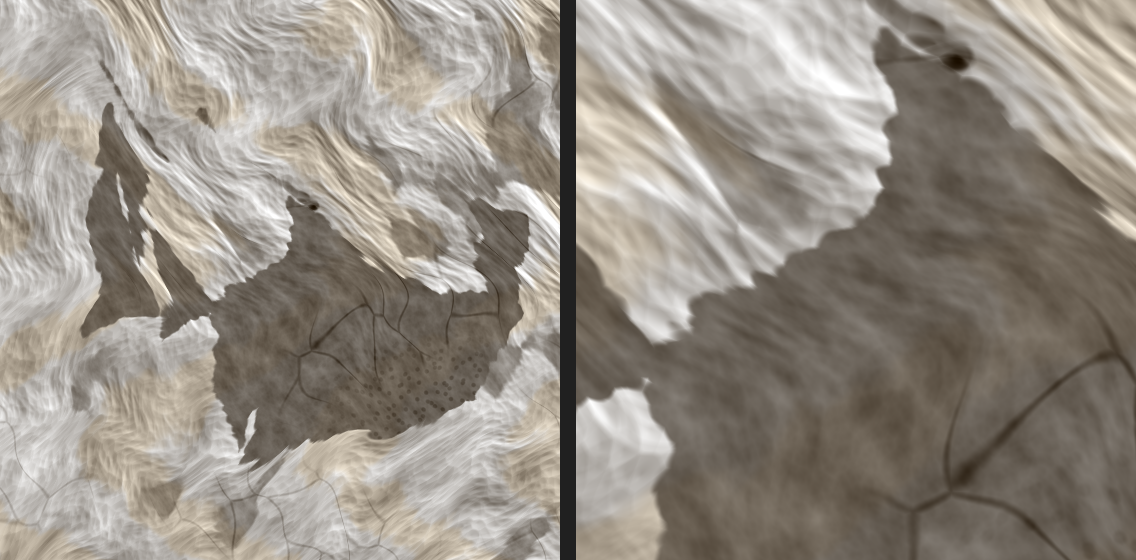
Left, the full canvas; right, a detail of the centre.
This texture is drawn by a WebGL 2 fragment shader. Its source:

```glsl
#version 300 es
precision highp float;
// Weathered pale rock face with folded strata, cracks and shaded hollows.

#define STRATA_SCALE vec2(5.0, 11.0)
#define FOLD_AMOUNT 0.035
#define ROCK_TONE 0.715
#define HEIGHT_CONTRAST 0.5
#define RELIEF 2.3
#define HOLLOW_TONE 0.385
#define POCKET_TONE 0.51
#define POCKET_COUNT 14
#define LIGHT_STEP vec2(0.0024, 0.0032)
#define EDGE 0.003

uniform vec2 u_resolution;
out vec4 fragColor;

vec2 hash2(vec2 p) {
    vec3 q = fract(p.xyx * vec3(0.1031, 0.1030, 0.0973));
    q += dot(q, q.yzx + 33.33);
    return fract((q.xx + q.yz) * q.zy);
}

// Cellular noise: distances to the nearest and second nearest point.
vec2 cells(vec2 p) {
    vec2 base = floor(p), f = p - base, nearest = vec2(9.0);
    for (int y = -1; y <= 1; y++)
        for (int x = -1; x <= 1; x++) {
            vec2 o = vec2(x, y);
            vec2 r = o + hash2(base + o) - f;
            float d = dot(r, r);
            nearest = d < nearest.x ? vec2(d, nearest.x) : vec2(nearest.x, min(d, nearest.y));
        }
    return sqrt(nearest);
}

float layeredCells(vec2 p) {
    float sum = 0.0, weight = 0.5;
    for (int i = 0; i < 4; i++) {
        sum += weight * cells(p).x;
        p = p * 2.03 + 7.1;
        weight *= 0.55;
    }
    return sum;
}

// Layered sines that bend the plane.
vec2 swirl(vec2 p, float amount) {
    float freq = 9.0;
    for (int i = 0; i < 4; i++) {
        p += amount * sin(freq * p.yx + vec2(1.3, 4.1) * float(i + 1));
        freq *= 1.8;
        amount *= 0.58;
    }
    return p;
}

vec2 turn(vec2 p, float a) {
    return vec2(cos(a) * p.x + sin(a) * p.y, cos(a) * p.y - sin(a) * p.x);
}

float strata(vec2 p, float angle) {
    return layeredCells(turn(p, angle) * STRATA_SCALE + angle * 10.0);
}

// Share of the upper right and the lower strata at a place.
vec2 regions(vec2 p) {
    float right = smoothstep(0.15, 0.35, p.x + 0.3 * (p.y - 0.6));
    float low = (1.0 - smoothstep(0.24, 0.4, p.y)) * smoothstep(0.2, 0.38, p.x);
    return vec2(right, low);
}

float rockHeight(vec2 p, vec2 region) {
    vec2 q = swirl(p, FOLD_AMOUNT);
    return mix(mix(strata(q, 1.2), strata(q, 2.25), region.x), strata(q, 0.7), region.y);
}

float segment(vec2 p, vec2 a, vec2 b) {
    vec2 v = b - a;
    return length(p - a - v * clamp(dot(p - a, v) / dot(v, v), 0.0, 1.0));
}

float cross2(vec2 a, vec2 b) { return a.x * b.y - a.y * b.x; }

float triangle(vec2 p, vec2 a, vec2 b, vec2 c) {
    float d = min(segment(p, a, b), min(segment(p, b, c), segment(p, c, a)));
    vec3 side = vec3(cross2(b - a, p - a), cross2(c - b, p - b), cross2(a - c, p - c));
    side *= sign(cross2(b - a, c - a));
    return min(side.x, min(side.y, side.z)) > 0.0 ? -d : d;
}

float deepHollows(vec2 p) {
    float d = triangle(p, vec2(0.53, 0.65), vec2(0.86, 0.27), vec2(0.42, 0.18));
    d = min(d, triangle(p, vec2(0.36, 0.48), vec2(0.55, 0.55), vec2(0.42, 0.18)));
    d = min(d, triangle(p, vec2(0.62, 0.52), vec2(0.92, 0.44), vec2(0.84, 0.26)));
    d = min(d, triangle(p, vec2(0.86, 0.62), vec2(0.96, 0.62), vec2(0.86, 0.38)));
    d = min(d, triangle(p, vec2(0.21, 0.80), vec2(0.26, 0.44), vec2(0.15, 0.40)));
    d = min(d, triangle(p, vec2(0.21, 0.80), vec2(0.28, 0.70), vec2(0.24, 0.45)));
    return min(d, triangle(p, vec2(0.27, 0.64), vec2(0.36, 0.47), vec2(0.28, 0.39)));
}

// Two broad dim faces and scattered slivers that follow the strata.
float dimPockets(vec2 p) {
    float d = triangle(p, vec2(0.925, 0.91), vec2(1.04, 0.66), vec2(0.87, 0.65));
    d = min(d, triangle(p, vec2(0.84, 0.36), vec2(0.94, 0.39), vec2(0.88, 0.24)));
    for (int i = 0; i < POCKET_COUNT; i++) {
        vec2 center = hash2(vec2(i, 17)), size = hash2(vec2(i, 53));
        vec2 region = regions(center);
        float angle = mix(mix(1.2, 2.1, region.x), 0.9, region.y);
        vec2 along = vec2(cos(angle), sin(angle)) * mix(0.04, 0.085, size.x);
        vec2 across = vec2(-sin(angle), cos(angle)) * mix(0.012, 0.028, size.y);
        d = min(d, triangle(p, center + along, center - along + across, center - along - across));
    }
    return d;
}

void main() {
    vec2 p = gl_FragCoord.xy / u_resolution.y;
    float edge = max(EDGE, 1.2 / u_resolution.y);
    vec2 region = regions(p), bent = swirl(p, 0.012);

    // Lit folds
    float height = rockHeight(p, region);
    float relief = height - rockHeight(p + LIGHT_STEP, region);
    float broad = sin(7.0 * bent.x + 3.0 * sin(5.0 * bent.y)) * sin(9.0 * bent.y - 4.0 * bent.x);
    float tone = ROCK_TONE + HEIGHT_CONTRAST * (height - 0.45) + RELIEF * relief + 0.035 * broad;

    // Hollows, with pale ledges around them
    float ragged = 0.08 * (height - 0.45);
    float deep = deepHollows(bent) + ragged;
    float dim = dimPockets(bent) + ragged;
    tone += 0.06 * exp(-40.0 * max(deep, 0.0));
    float inDeep = 1.0 - smoothstep(-edge, edge, deep);
    float inDim = 1.0 - smoothstep(-2.0 * edge, 2.0 * edge, dim);
    float mottle = layeredCells(turn(bent, 2.2) * vec2(18.0, 30.0)) - 0.45;
    float specks = 1.0 - smoothstep(0.12, 0.3, cells(bent * 55.0).x);
    specks *= smoothstep(0.5, 0.25, 0.5) + smoothstep(0.45, 0.8, p.x) * (1.0 - smoothstep(0.3, 0.45, p.y));
    float shade = HOLLOW_TONE + 0.25 * mottle + 0.6 * relief - 0.1 * min(specks, 1.0);
    tone = mix(tone, POCKET_TONE + 0.3 * mottle + 0.8 * relief, inDim);
    tone = mix(tone, shade, inDeep);

    // Cracks: two long faults and sparse fine seams
    float fault = min(segment(bent, vec2(0.175, 0.87), vec2(0.315, 0.725)),
                      segment(bent, vec2(0.37, 0.81), vec2(0.57, 0.63)));
    tone -= 0.28 * (1.0 - smoothstep(0.001, 0.007, fault + 0.5 * ragged));
    vec2 seam = cells(turn(swirl(p, FOLD_AMOUNT), 2.2) * vec2(6.0, 15.0));
    tone -= 0.13 * (1.0 - smoothstep(0.0, 0.06, seam.y - seam.x)) * smoothstep(0.0, 0.5, broad + 0.1);

    // Warm greys, with ochre stains in the pits
    vec3 color = tone + (1.0 - tone) * vec3(0.05, 0.0, -0.06);
    float ochre = smoothstep(0.1, 0.7, sin(17.0 * bent.x + 4.0 * sin(8.0 * bent.y)) - 3.0 * (height - 0.45));
    color *= mix(vec3(1.0), vec3(1.03, 0.98, 0.89), ochre * mix(0.8, 0.45, inDeep));
    fragColor = vec4(clamp(color, 0.0, 1.0), 1.0);
}
```
